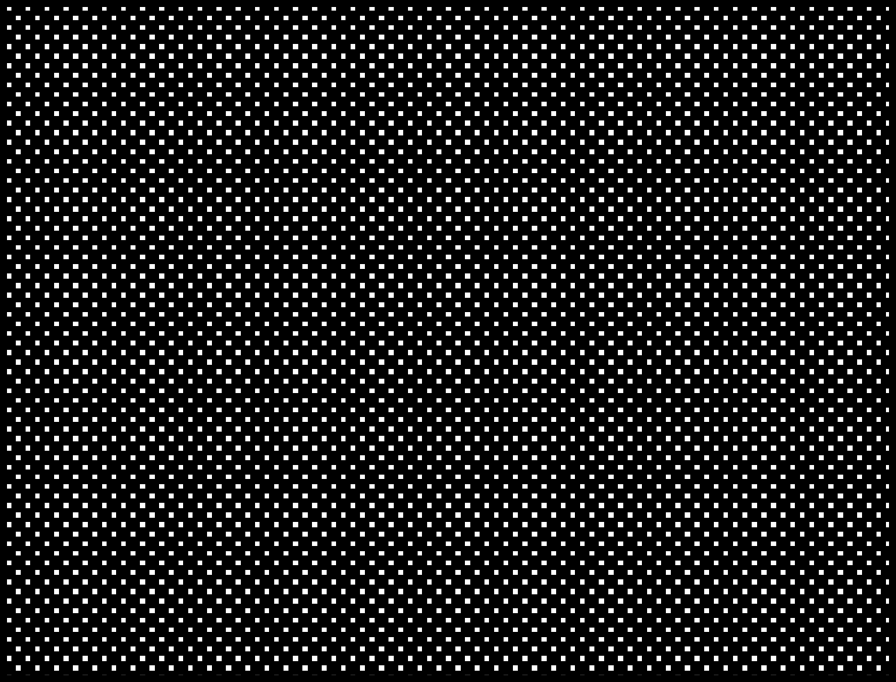
Give the GLSL for this pattern, as a Shadertoy shader.

```glsl
// A black field filled with small white squares set in a checkerboard,
// inside a narrow black border. The squares swell and shrink gently along
// both axes, and are drawn by their overlap with a slightly wide pixel.

// Lengths are fractions of the canvas height
#define PITCH (5.4667 / 390.0)
#define DOT_SIDE (0.515 * PITCH)
#define FIRST_DOT (vec2(5.0, 4.8) / 390.0)
#define BORDER (4.0 / 390.0)
#define SWELL 0.12
#define SWELL_PERIOD 8.0
#define SWELL_PEAK vec2(7.0, 5.0)
#define SOFTNESS 1.12
#define INK vec3(0.0)
#define PAPER vec3(1.0)

const float TAU = 6.28318;

// Share of the filter width, per axis, that lies between two edges
vec2 overlap(vec2 center, vec2 low, vec2 high, float width) {
    vec2 start = max(center - 0.5 * width, low);
    vec2 end = min(center + 0.5 * width, high);
    return clamp((end - start) / width, 0.0, 1.0);
}

void mainImage(out vec4 fragColor, in vec2 fragCoord) {
    float pixel = 1.0 / iResolution.y;
    vec2 canvas = iResolution.xy * pixel;

    // Measure from the top left corner, where the lattice starts
    vec2 p = fragCoord * pixel;
    p.y = canvas.y - p.y;

    // Nearest lattice site; only every second site holds a dot
    vec2 site = floor((p - FIRST_DOT) / PITCH + 0.5);
    float occupied = 1.0 - mod(site.x + site.y, 2.0);

    // Width and height follow a slow wave over columns and rows
    vec2 wave = cos(TAU * (site - SWELL_PEAK) / SWELL_PERIOD);
    vec2 halfSide = 0.5 * DOT_SIDE * (1.0 + SWELL * wave);

    // Square around the site, trimmed by the border
    vec2 middle = FIRST_DOT + site * PITCH;
    vec2 low = max(middle - halfSide, vec2(BORDER));
    vec2 high = min(middle + halfSide, canvas - BORDER);
    vec2 cover = overlap(p, low, high, SOFTNESS * pixel);

    fragColor = vec4(mix(INK, PAPER, occupied * cover.x * cover.y), 1.0);
}
```
